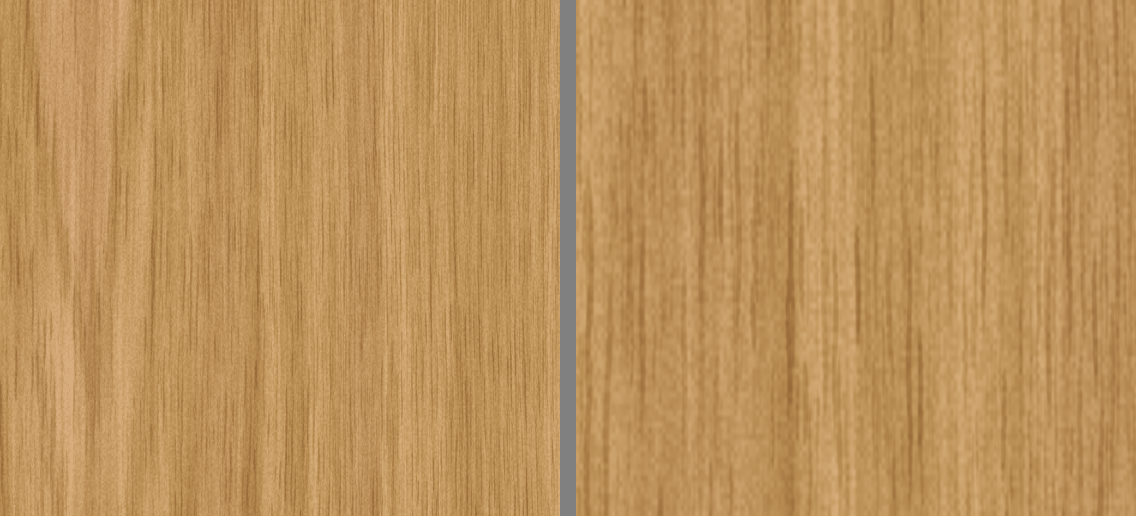
Left: the whole. Right: its middle third, enlarged.
Reproduce this texture procedurally as a Shadertoy shader.

```glsl
// Golden oak veneer: upright pores, soft streaks and a pointed cathedral figure at the left.
#define DARK_WOOD vec3(0.620, 0.442, 0.240)
#define LIGHT_WOOD vec3(0.820, 0.658, 0.450)
#define ROSE_TINT vec3(0.008, -0.003, 0.020)
#define BASE_TONE 0.745
#define PORE_DEPTH 0.52
#define FINE_DEPTH 0.32
#define PORE_CELL vec2(0.0122, 0.125)
#define FINE_CELL vec2(0.0068, 0.060)
#define PORE_WIDTH 0.0019
#define RING_SPACING 0.095
#define STREAK_GAIN 0.64
#define SPECKLE_GAIN 0.34

float hash(vec2 p) {
    vec3 q = fract(p.xyx * vec3(0.1031, 0.1030, 0.0973));
    q += dot(q, q.yzx + 33.33);
    return fract((q.x + q.y) * q.z);
}

float valueNoise(vec2 p) {
    vec2 i = floor(p), f = fract(p);
    f = f * f * (3.0 - 2.0 * f);
    float low = mix(hash(i), hash(i + vec2(1, 0)), f.x);
    float high = mix(hash(i + vec2(0, 1)), hash(i + vec2(1, 1)), f.x);
    return mix(low, high, f.y);
}

float bump(float x, float centre, float radius) {
    float d = (x - centre) / radius;
    return exp(-d * d);
}

// Tapered dashes scattered one per cell, each column slid by its own amount
float pores(vec2 p, vec2 cell, float halfWidth, float density, float blur) {
    vec2 q = p / cell;
    float ink = 0.0;
    for (int i = -1; i <= 1; i++) {
        float column = floor(q.x) + float(i);
        float slide = 9.0 * hash(vec2(column, 17.0));
        for (int j = -1; j <= 1; j++) {
            vec2 id = vec2(column, floor(q.y + slide) + float(j));
            float jitter = hash(id + 3.7);
            vec2 centre = id + vec2(0.5 + 0.5 * (jitter - 0.5), hash(id + 41.3) - slide);
            vec2 d = q - centre;
            d.x += 0.05 * sin(d.y * 7.0 + jitter * 40.0);
            float reach = mix(0.2, 0.8, hash(id + 73.1));
            float taper = max(0.0, 1.0 - d.y * d.y / (reach * reach));
            float width = halfWidth * (0.5 + 0.5 * taper);
            float line = 1.0 - smoothstep(width - blur, width + blur, abs(d.x) * cell.x);
            float chance = hash(id + 97.9);
            float strength = mix(0.3, 1.0, hash(id + 59.2));
            strength *= smoothstep(chance - 0.1, chance + 0.1, density);
            ink = max(ink, line * strength * smoothstep(0.0, 0.6, taper));
        }
    }
    return ink;
}

void mainImage(out vec4 fragColor, in vec2 fragCoord) {
    vec2 p = fragCoord / iResolution.y;
    float blur = max(0.0011, 0.7 / iResolution.y);

    // Gentle drift of the fibres
    float drift = 0.004 * sin(p.y * 3.1 + p.x * 6.0) + 0.001 * sin(p.y * 9.0 + p.x * 17.0);
    vec2 fibre = vec2(p.x + drift, p.y);

    // Nested downward points of the growth rings, fading out to the right
    float side = p.x - 0.172 - 0.014 * sin(p.y * 5.0 + 0.8);
    float away = sqrt(side * side + 0.0004) - 0.02;
    float figure = exp(-away * away * 14.0);
    float ragged = valueNoise(fibre * vec2(110.0, 5.0)) - 0.5;
    float growth = away - 0.14 * (p.y - 0.40) * figure + 0.03 * ragged;
    float ring = 0.5 + 0.5 * cos(6.2832 * (growth / RING_SPACING - 0.14));
    ring = ring * ring * smoothstep(-0.03, 0.0, growth);
    float heart = (1.0 - smoothstep(-0.02, 0.012, growth)) * figure;

    // Pores crowd along the rings and turn finer toward the right
    float density = mix(0.78, 0.30 + 0.65 * ring, figure) - 0.1 * heart;
    density += 0.3 * (valueNoise(fibre * vec2(16.0, 1.5)) - 0.5);
    vec2 porePlace = vec2(fibre.x * (0.85 + 0.25 * fibre.x), fibre.y);
    float coarse = pores(porePlace, PORE_CELL, PORE_WIDTH, density, blur);
    float fine = pores(porePlace + 5.3, FINE_CELL, PORE_WIDTH * 0.6, density * 0.9, blur);

    // Narrow yearly lines that run through the pore columns
    float yearly = cos(6.2832 * porePlace.x / PORE_CELL.x + 2.0 * sin(p.y * 2.3 + p.x * 31.0));
    yearly *= (1.0 - 0.7 * figure) * valueNoise(fibre * vec2(40.0, 2.0) + 61.0);

    // Long streaks at three widths and a grainy surface
    float streak = 0.40 * valueNoise(fibre * vec2(28.0, 0.7) + 7.0)
                 + 0.50 * valueNoise(fibre * vec2(105.0, 1.5) + 23.0)
                 + 0.45 * valueNoise(fibre * vec2(240.0, 6.0)) - 0.675;
    float speckle = valueNoise(p * vec2(430.0, 260.0)) - 0.5;

    // Broad warm and pale stripes, with a soft sheen low at the left
    float warm = bump(fibre.x, 0.70, 0.035) + 0.7 * bump(fibre.x, 0.43, 0.05);
    float pale = bump(fibre.x, 0.512, 0.011) + bump(fibre.x, 0.742, 0.009);
    float sheen = bump(p.x, 0.14, 0.10) * bump(p.y, 0.27, 0.24);

    float tone = BASE_TONE + STREAK_GAIN * streak + SPECKLE_GAIN * speckle + 0.12 * yearly;
    tone += 0.13 * pale - 0.11 * warm + 0.18 * sheen + 0.06 * heart;
    tone -= 0.22 * ring * figure + 0.07 * smoothstep(0.75, 1.1, p.x);
    tone -= PORE_DEPTH * coarse + FINE_DEPTH * fine * (1.0 - coarse);
    tone = clamp(tone, -0.1, 1.1);

    // Middle tones are more golden than the straight blend
    vec3 wood = mix(DARK_WOOD, LIGHT_WOOD, tone);
    wood.b -= 0.08 * tone * (1.0 - tone);
    wood += ROSE_TINT * min(1.0, heart + 0.6 * sheen + 0.4 * warm);
    fragColor = vec4(wood, 1.0);
}
```
